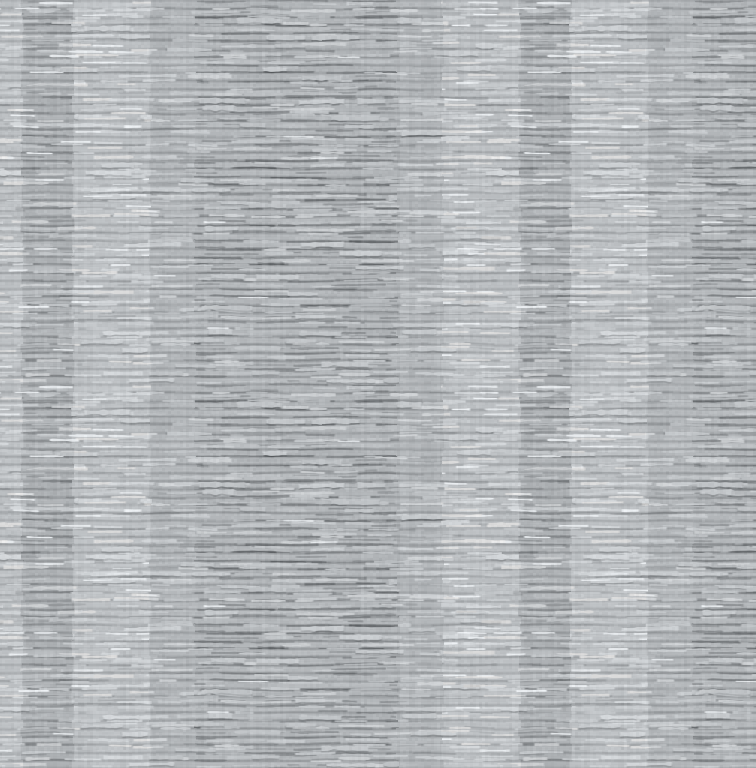
A WebGL 2 fragment shader for this texture:

```glsl
#version 300 es
precision highp float;
// Woven grasscloth stripes in cool greys: mirrored vertical bands over straight
// horizontal ribs, with shadow lines, pale fibres, slubs and white glints laid
// along the ribs. One tile is 0.648 by 0.5 canvas heights and wraps.
uniform vec2 u_resolution;
out vec4 fragColor;

const vec2 TILE = vec2(0.648, 0.5);
const float RIBS = 48.0;

float hash(vec2 p) {
  return fract(sin(dot(p, vec2(127.1, 311.7))) * 43758.5453);
}

// Value noise that wraps after the given number of cells
float noise(vec2 p, vec2 wrap) {
  vec2 i = floor(p), f = fract(p);
  f = f * f * (3.0 - 2.0 * f);
  vec2 a = mod(i, wrap), b = mod(i + 1.0, wrap);
  return mix(mix(hash(a), hash(vec2(b.x, a.y)), f.x),
             mix(hash(vec2(a.x, b.y)), hash(b), f.x), f.y);
}

// Value of the band at distance d from the mirror axis:
// x narrow dark, y pale, z middle, w wide dark
float band(vec4 v, float d) {
  float e = 0.0015;
  float r = mix(v.x, v.y, smoothstep(-e, e, d - 0.0512));
  r = mix(r, v.z, smoothstep(-e, e, d - 0.206));
  return mix(r, v.w, smoothstep(-e, e, d - 0.297));
}

// Ragged dashes in a grid of cells: x is coverage, y a random tone per dash
vec2 dashes(vec2 t, vec2 cells, float thickness, float chance, float seed) {
  float px = 1.0 / u_resolution.y;
  vec2 u = t * cells;
  float row = mod(floor(u.y), cells.y);
  u.x += hash(vec2(row, seed)) * cells.x;
  vec2 id = vec2(mod(floor(u.x), cells.x), row) + seed * 17.0;
  float len = mix(0.5, 1.02, hash(id + 3.3));
  float rough = noise(vec2(t.x * 80.0, row + seed), vec2(80.0, 200.0));
  float halfWidth = thickness * mix(0.7, 1.2, hash(id + 7.1)) * mix(0.65, 1.3, rough);
  float shift = 0.25 * (hash(id + 5.7) - 0.5);
  vec2 gap = abs(fract(u) - vec2(0.5, 0.5 + shift));
  float dx = (gap.x - 0.5 * len) * TILE.x / cells.x;
  float dy = gap.y * TILE.y / cells.y - halfWidth;
  float cover = (1.0 - smoothstep(-2.0 * px, px, dx)) * (1.0 - smoothstep(-0.6 * px, 0.6 * px, dy));
  return vec2(cover * step(hash(id), chance), hash(id + 11.9));
}

void main() {
  vec2 p = gl_FragCoord.xy / u_resolution.y;
  vec2 t = fract((p - vec2(0.0618, 0.0)) / TILE);

  // Bands, with edges that shift a little from row to row
  float d = abs(fract(t.x + 0.5) - 0.5);
  d += 0.006 * (hash(vec2(floor(t.y * RIBS), 5.0)) - 0.5);
  float tone = band(vec4(0.67, 0.73, 0.69, 0.685), d);

  // Ribs: regular rows that waver slightly, with finer ones between
  vec2 r = t;
  r.y += 0.22 / RIBS * noise(t * vec2(12.0, 30.0), vec2(12.0, 30.0));
  float relief = 0.4 + 1.2 * noise(t * vec2(12.0, 96.0), vec2(12.0, 96.0));
  float groove = cos(6.2832 * RIBS * r.y) + 0.5 * cos(6.2832 * 96.0 * r.y);
  tone -= band(vec4(0.045, 0.035, 0.035, 0.045), d) * relief * groove;

  // Shadow lines in the grooves between the ribs
  for (int i = 0; i < 2; i++) {
    float k = float(i);
    vec2 s = dashes(r + vec2(0.0, 0.5 / RIBS), vec2(6.0 + 3.0 * k, RIBS * (1.0 + 0.5 * k)),
                    0.0014, band(vec4(0.45, 0.35, 0.3, 0.6), d), 1.0 + k);
    tone -= s.x * band(vec4(0.085, 0.06, 0.055, 0.115), d) * mix(0.6, 1.2, s.y);
  }

  // Pale fibres along the ribs, coarse to fine
  float warm = 0.0;
  for (int i = 0; i < 3; i++) {
    float k = float(i);
    vec2 s = dashes(r, vec2(8.0 + 3.0 * k, RIBS * (1.0 + 0.25 * k)), 0.002 - 0.0003 * k,
                    band(vec4(0.32, 0.45, 0.36, 0.33), d), 4.0 + k);
    float fibre = band(vec4(0.765, 0.82, 0.785, 0.77), d) + 0.12 * (s.y - 0.5);
    tone = mix(tone, fibre, 0.9 * s.x);
    warm = mix(warm, step(0.8, s.y) * band(vec4(0.2, 0.8, 0.1, 0.1), d), s.x);
  }

  // Thick flat slubs that cover the grooves, shaded underneath
  float slubChance = band(vec4(0.06, 0.14, 0.12, 0.17), d);
  vec2 slubCells = vec2(10.0, RIBS);
  float under = dashes(r + vec2(0.0, 0.0045), slubCells, 0.0028, slubChance, 8.0).x;
  vec2 slub = dashes(r, slubCells, 0.0028, slubChance, 8.0);
  tone -= 0.09 * under;
  tone = mix(tone, band(vec4(0.77, 0.82, 0.785, 0.785), d) + 0.05 * (slub.y - 0.5), 0.95 * slub.x);

  // Sparse white glints, mostly on the pale and narrow bands
  vec2 glint = dashes(r, vec2(14.0, 72.0), 0.0012, band(vec4(0.12, 0.14, 0.04, 0.02), d), 9.0);
  tone = mix(tone, 0.9 + 0.07 * glint.y, 0.9 * glint.x);

  // Fine upright threads and grain
  float strand = hash(vec2(floor(t.x * 165.0), 21.0));
  tone += 0.024 * (strand - 0.5);
  float fleck = hash(floor(t * vec2(165.0, 128.0)));
  tone += 0.03 * (fleck - 0.5);

  vec3 tint = mix(vec3(-0.012, 0.002, 0.014), vec3(0.004, 0.001, -0.002), warm);
  fragColor = vec4(clamp(tone + tint, 0.0, 1.0), 1.0);
}
```
